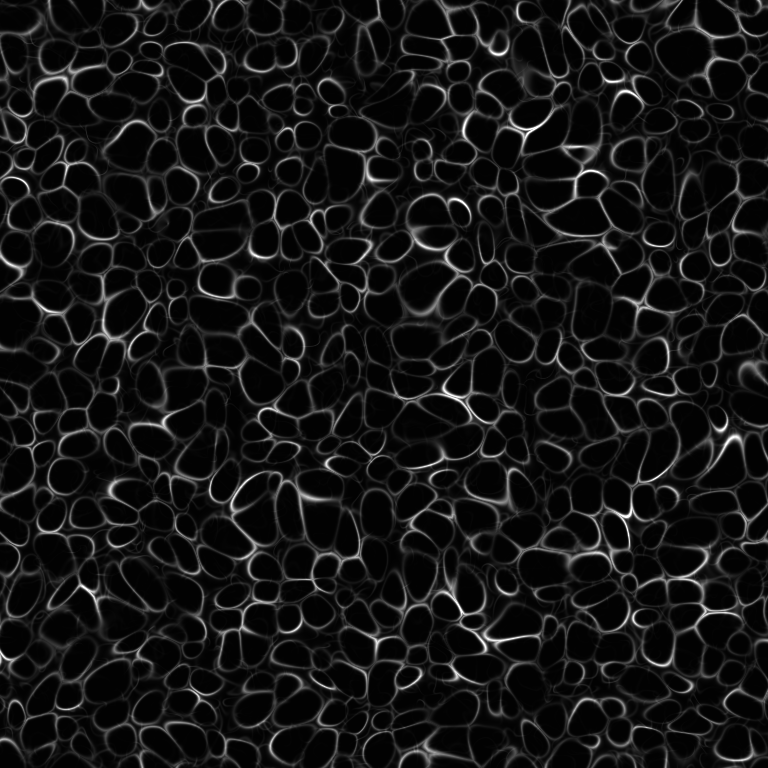
A WebGL 1 fragment shader for this pattern:

```glsl
precision highp float;

uniform vec2 u_resolution;

float hash(vec2 p) {
  return fract(sin(dot(p, vec2(127.1, 311.7))) * 43758.5453);
}

vec2 hash2(vec2 p) {
  return vec2(hash(p), hash(p + 57.3));
}

float noise(vec2 p) {
  vec2 i = floor(p), f = fract(p);
  f = f * f * (3.0 - 2.0 * f);
  return mix(mix(hash(i), hash(i + vec2(1.0, 0.0)), f.x),
             mix(hash(i + vec2(0.0, 1.0)), hash(i + 1.0), f.x), f.y);
}

vec2 warp(vec2 p, float amount) {
  return p + amount * (vec2(noise(p), noise(p + 31.7)) - 0.5);
}

float smoothMax(float a, float b, float k) {
  float h = max(k - abs(a - b), 0.0) / k;
  return max(a, b) + h * h * k * 0.25;
}

vec2 direction(float turn) {
  return vec2(cos(6.2832 * turn), sin(6.2832 * turn));
}

// Offset from the centre of a cell's ellipse, squeezed so the ellipse is round
vec2 ellipseOffset(vec2 p, vec2 id) {
  vec2 q = p - id - 0.5 - 0.76 * (hash2(id) - 0.5);
  vec2 axis = direction(hash(id + 11.9));
  return q - axis * dot(q, axis) * 0.32 * hash(id + 23.1);
}

// Brightness around a rim, strongest on one random side
float rimLight(vec2 q, vec2 id) {
  float side = 0.5 + 0.5 * dot(q / (length(q) + 0.001), direction(hash(id + 41.3)));
  return side * side * (0.25 + 0.75 * hash(id + 67.7));
}

// x: signed distance to the nearest cell wall, y: wall brightness
vec2 cellWalls(vec2 p) {
  float nearest = 9.0, second = 9.0, light = 0.0, total = 0.0;
  for (int j = -1; j <= 1; j++) {
    for (int i = -1; i <= 1; i++) {
      vec2 id = floor(p) + vec2(float(i), float(j));
      vec2 q = ellipseOffset(p, id);
      float d = length(q) - mix(0.32, 0.64, hash(id + 5.3));
      second = min(second, max(nearest, d));
      nearest = min(nearest, d);
      float weight = exp(-12.0 * d);
      light += weight * (0.09 + 0.95 * rimLight(q, id));
      total += weight;
    }
  }
  return vec2(smoothMax(nearest, 0.5 * (nearest - second), 0.12), light / total);
}

// Faint overlapping arcs
float wisps(vec2 p) {
  float sum = 0.0;
  for (int j = -1; j <= 1; j++) {
    for (int i = -1; i <= 1; i++) {
      vec2 id = floor(p) + vec2(float(i), float(j));
      vec2 q = ellipseOffset(p, id);
      float d = length(q) - mix(0.15, 0.65, hash(id + 5.3));
      sum += rimLight(q, id) * exp(-d * d / 0.003);
    }
  }
  return sum;
}

void main() {
  vec2 p = gl_FragCoord.xy / u_resolution.y * 23.0 + 40.0;
  vec2 bent = warp(warp(p * 0.5, 0.5) * 2.0, 0.4);

  // Walls: crisp towards the hollow, softer towards the gaps
  vec2 wall = cellWalls(bent);
  float e = wall.x;
  float fade = e > 0.0 ? 0.07 : 0.03;
  float profile = 0.65 * exp(-e * e / 0.0018) + 0.35 * exp(-abs(e) / fade);
  float patches = 0.45 + 1.1 * noise(p * 0.8 + 9.0);
  float light = wall.y * patches * profile;

  // Wisps fill the gaps and barely enter the hollows
  float veil = mix(0.25 * noise(p * 0.6 + 70.0), 1.0, smoothstep(-0.15, 0.05, e));
  float threads = wisps(warp(p * 1.25, 0.8) + 130.0) + wisps(warp(p * 1.8, 1.0) + 270.0);
  light += 0.14 * veil * threads;

  gl_FragColor = vec4(vec3(0.006 + light), 1.0);
}
```
